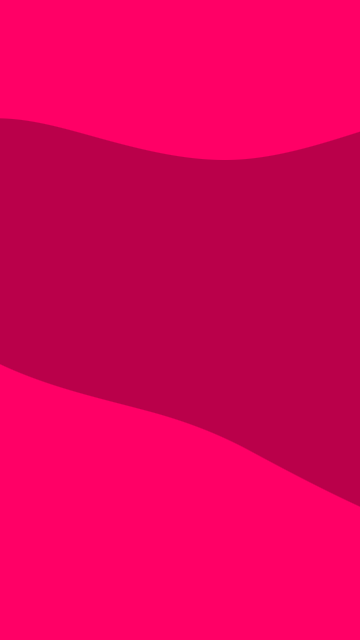
A Shadertoy shader for this background:

```glsl
// Cubic through two knots, each holding position, height and slope
float hermite(vec3 a, vec3 b, float x) {
    float span = b.x - a.x;
    float t = (x - a.x) / span;
    float ease = t * t * (3.0 - 2.0 * t);
    float bend = t * (1.0 - t) * (a.z * (1.0 - t) - b.z * t);
    return mix(a.y, b.y, ease) + span * bend;
}

// Smooth curve through four knots
float wave(vec3 a, vec3 b, vec3 c, vec3 d, float x) {
    if (x < b.x) return hermite(a, b, x);
    if (x < c.x) return hermite(b, c, x);
    return hermite(c, d, x);
}

// Soft coverage of the area above a curve
float above(float height) {
    float width = max(fwidth(height), 1e-5);
    return clamp(height / width + 0.5, 0.0, 1.0);
}

void mainImage(out vec4 fragColor, in vec2 fragCoord) {
    vec2 uv = fragCoord / iResolution.xy;

    // Upper and lower edges of the band
    float upper = wave(vec3(0.0, 0.8151, -0.01), vec3(0.2778, 0.7839, -0.155),
                       vec3(0.625, 0.75, 0.0), vec3(1.0, 0.7943, 0.18), uv.x);
    float lower = wave(vec3(0.0, 0.431, -0.264), vec3(0.4167, 0.3568, -0.152),
                       vec3(0.6944, 0.2956, -0.304), vec3(1.0, 0.2083, -0.259), uv.x);

    // Dark band over the bright ground
    vec3 pink = vec3(1.0, 0.0, 0.4);
    vec3 crimson = vec3(0.729, 0.0, 0.29);
    float band = above(uv.y - lower) * above(upper - uv.y);
    fragColor = vec4(mix(pink, crimson, band), 1.0);
}
```
